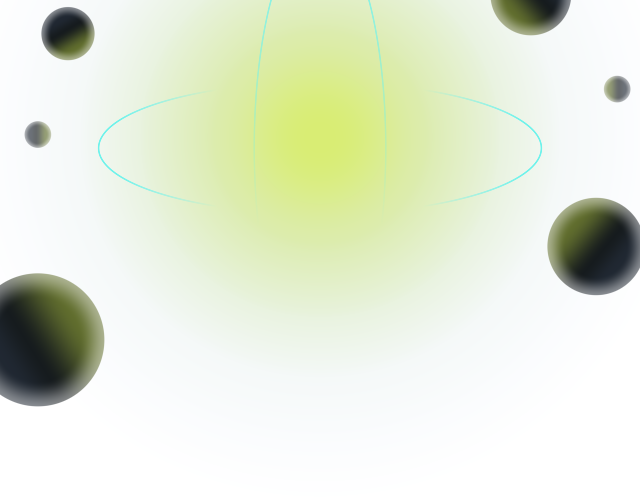
Write a Shadertoy shader that draws this background.

```glsl
// A lime glow on white, crossed by two fading aqua orbits and ringed by dark, soft-rimmed spheres.

// Lengths are in canvas heights; x is measured from the middle, y from the bottom.
const vec2 GLOW_CENTRE = vec2(0.0, 0.726);
const vec3 LIME  = vec3(0.85, 0.93, 0.455);
const vec3 SAGE  = vec3(0.863, 0.925, 0.69);
const vec3 MIST  = vec3(0.91, 0.95, 0.87);
const vec3 HAZE  = vec3(0.957, 0.973, 0.970);
const vec3 FROST = vec3(0.982, 0.988, 0.994);
const vec3 WHITE = vec3(1.0);

const vec2 ORBIT_CENTRE = vec2(0.0, 0.705);
const vec2 ORBIT_RADII = vec2(0.441, 0.131);
const float ORBIT_HALF_WIDTH = 0.0016;
const vec3 AQUA = vec3(0.43, 0.95, 0.92);

const vec3 OLIVE = vec3(0.38, 0.43, 0.18);
const vec3 COAL  = vec3(0.085, 0.105, 0.115);
const vec3 NAVY  = vec3(0.125, 0.155, 0.195);
const float RIM_START = 0.62;
const float RIM_STRENGTH = 0.48;

struct Sphere {
    vec2 centre;
    float radius;
    float lightAngle; // direction of the olive side, in degrees
    float opacity;
};

const int SPHERE_COUNT = 6;
const Sphere SPHERES[SPHERE_COUNT] = Sphere[SPHERE_COUNT](
    Sphere(vec2(-0.502, 0.933), 0.0530, -60.0, 1.0),
    Sphere(vec2(-0.562, 0.732), 0.0265,   0.0, 0.65),
    Sphere(vec2(-0.562, 0.323), 0.1325,  32.0, 1.0),
    Sphere(vec2( 0.420, 1.010), 0.0804, 220.0, 1.0),
    Sphere(vec2( 0.592, 0.8225), 0.0265, 180.0, 0.65),
    Sphere(vec2( 0.550, 0.509), 0.0970, 140.0, 1.0)
);

// Radial blend from lime to white
vec3 glowColour(float r) {
    vec3 colour = mix(LIME, SAGE, smoothstep(0.02, 0.24, r));
    colour = mix(colour, MIST, clamp((r - 0.21) / 0.15, 0.0, 1.0));
    colour = mix(colour, HAZE, clamp((r - 0.35) / 0.13, 0.0, 1.0));
    colour = mix(colour, FROST, clamp((r - 0.46) / 0.15, 0.0, 1.0));
    return mix(colour, WHITE, smoothstep(0.58, 0.75, r));
}

// Approximate distance to an ellipse outline
float ellipseDistance(vec2 p, vec2 radii) {
    vec2 q = p / radii;
    float len = length(q);
    return abs(len - 1.0) * len / max(length(q / radii), 1e-4);
}

float orbitLine(vec2 p, vec2 radii, float pixel) {
    float d = ellipseDistance(p, radii) - ORBIT_HALF_WIDTH;
    return 1.0 - smoothstep(-0.5 * pixel, 0.5 * pixel, d);
}

// Olive-to-navy shading with a pale inner rim; q is in sphere radii
vec3 sphereColour(vec2 q, float lightAngle) {
    float a = radians(lightAngle);
    float t = dot(q, vec2(cos(a), sin(a)));
    vec3 colour = mix(COAL, OLIVE, smoothstep(-0.18, 0.68, t));
    colour = mix(colour, NAVY, smoothstep(0.1, 0.6, -t));
    float rim = smoothstep(RIM_START, 1.05, length(q));
    return mix(colour, WHITE, RIM_STRENGTH * rim);
}

void mainImage(out vec4 fragColor, in vec2 fragCoord) {
    float pixel = 1.0 / iResolution.y;
    vec2 p = (fragCoord - vec2(0.5 * iResolution.x, 0.0)) * pixel;

    vec3 colour = glowColour(length(p - GLOW_CENTRE));

    // Orbits: the wide one fades inward, the tall one fades downward
    vec2 o = p - ORBIT_CENTRE;
    float wideFade = clamp((abs(o.x) - 0.205) / 0.2, 0.0, 1.0);
    float tallFade = 0.75 * clamp((p.y - 0.55) / 0.45, 0.0, 1.0);
    colour = mix(colour, AQUA, wideFade * orbitLine(o, ORBIT_RADII, pixel));
    colour = mix(colour, AQUA, tallFade * orbitLine(o, ORBIT_RADII.yx, pixel));

    // Spheres
    for (int i = 0; i < SPHERE_COUNT; i++) {
        Sphere s = SPHERES[i];
        vec2 offset = p - s.centre;
        float d = length(offset) - s.radius;
        float cover = 1.0 - smoothstep(-0.7 * pixel, 0.7 * pixel, d);
        colour = mix(colour, sphereColour(offset / s.radius, s.lightAngle), cover * s.opacity);
    }

    fragColor = vec4(colour, 1.0);
}
```
